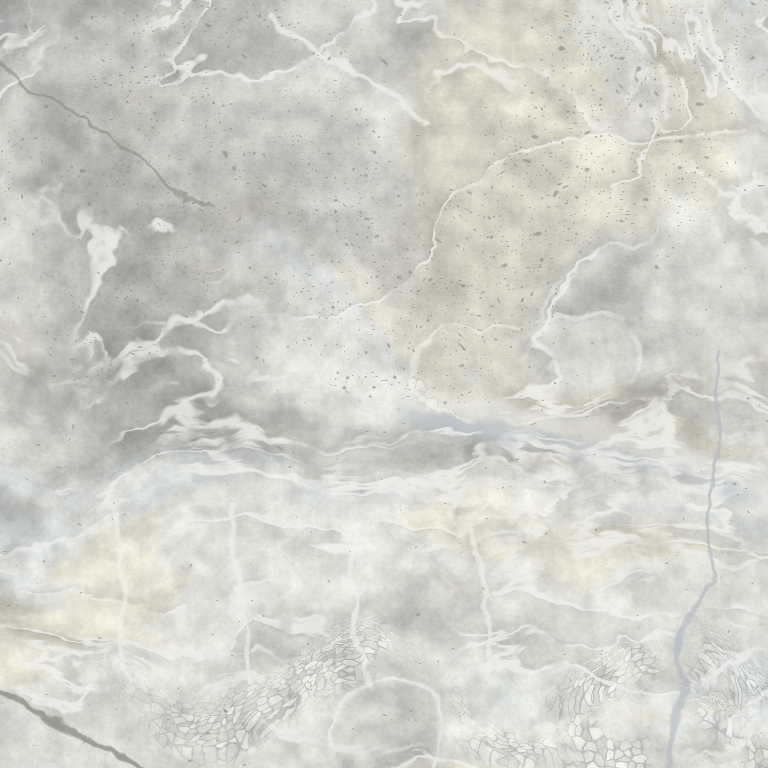
Give the GLSL for this texture, as a three.js fragment shader.

```glsl
#define BASE_TONE 0.855
#define CLOUD_CONTRAST 0.42
#define MOTTLE 0.20
#define GRAIN 0.035
#define WARP 0.38
#define SEAM_WIDTH 0.0036
#define SPECK_SHARE 0.34
#define STONE_SCALE 75.0
#define WHITE vec3(0.945, 0.945, 0.93)
#define BLUE_GREY vec3(0.75, 0.775, 0.80)
#define DARK_GREY vec3(0.56, 0.56, 0.53)

varying vec2 vUv;

float hash(vec2 p) {
  return fract(sin(dot(p, vec2(127.1, 311.7))) * 43758.5453);
}

vec2 hash2(vec2 p) {
  return vec2(hash(p), hash(p + 17.3));
}

float noise(vec2 p) {
  vec2 i = floor(p), f = fract(p);
  f = f * f * (3.0 - 2.0 * f);
  return mix(mix(hash(i), hash(i + vec2(1.0, 0.0)), f.x),
             mix(hash(i + vec2(0.0, 1.0)), hash(i + 1.0), f.x), f.y);
}

float fbm(vec2 p) {
  float sum = 0.0, amp = 0.5;
  for (int i = 0; i < 6; i++) {
    sum += amp * noise(p);
    p = mat2(0.8, 0.6, -0.6, 0.8) * p * 2.03 + 5.7;
    amp *= 0.5;
  }
  return sum;
}

// Seam along d = 0: x is the bright line, y the shade on its positive side
vec2 seam(float d, float width) {
  return vec2(1.0 - smoothstep(0.2 * width, width, abs(d)),
              smoothstep(0.0, width, d) * exp(-max(d, 0.0) / 0.022));
}

float crack(vec2 p, vec2 a, vec2 b, float width) {
  vec2 ab = b - a;
  float t = clamp(dot(p - a, ab) / dot(ab, ab), 0.0, 1.0);
  return 1.0 - smoothstep(0.3 * width, width, length(p - a - ab * t));
}

float specks(vec2 p, float cells, float share) {
  vec2 g = p * cells, id = floor(g);
  float size = hash(id + 7.0);
  float r = 0.08 + 0.22 * size * size;
  vec2 d = (fract(g) - 0.35 - 0.3 * hash2(id)) * vec2(1.0, 1.4);
  return step(hash(id + 3.0), share) * (1.0 - smoothstep(0.4 * r, r + 0.08, length(d)));
}

// Tone of broken stones with dark gaps, from Voronoi cells
float rubble(vec2 p) {
  vec2 id = floor(p);
  float near = 9.0, next = 9.0, shade = 0.0;
  for (int y = -1; y <= 1; y++) {
    for (int x = -1; x <= 1; x++) {
      vec2 cell = id + vec2(x, y);
      float d = length(cell + hash2(cell) - p);
      if (d < near) { next = near; near = d; shade = hash(cell + 4.0); }
      else next = min(next, d);
    }
  }
  return mix(0.70, 0.79 + 0.16 * shade, smoothstep(0.02, 0.25, next - near));
}

void main() {
  vec2 p = vUv;
  vec2 warp = vec2(fbm(p * 3.5 + 1.3), fbm(p * 3.5 + 8.9)) - 0.5;
  vec2 fine = vec2(fbm(p * 14.0 + 2.7), fbm(p * 14.0 + 6.1)) - 0.5;
  vec2 j = p + 0.05 * fine;
  float upper = smoothstep(0.42, 0.62, p.y + 0.35 * warp.y);

  // Clouds above, squeezed into level strata below the middle
  vec2 q = p + WARP * mix(0.5, 1.0, upper) * warp;
  q.y += 2.8 * min(q.y - 0.5, 0.0);
  float tone = BASE_TONE - 0.035 * upper + CLOUD_CONTRAST * (fbm(q * 4.0 + 3.1) - 0.5);
  float milk = smoothstep(0.50, 0.66, fbm(q * 2.8 + 9.4) + 0.09 * (0.5 - upper));
  milk = max(milk, 1.0 - smoothstep(0.03, 0.10, length((p - vec2(0.02, 0.77)) * vec2(1.0, 0.8) + 0.2 * warp)));
  tone = mix(tone, 0.92, 0.65 * milk);

  // Smooth oval plate and dark arch
  float oval = length((j + 0.1 * warp - vec2(0.67, 0.53)) / vec2(0.16, 0.078)) - 1.0;
  tone = mix(tone, 0.845 + 0.2 * warp.x, 0.7 * (1.0 - smoothstep(-0.1, 0.02, oval)));
  float arch = length((j - vec2(0.50, 0.03)) / vec2(0.075, 0.085)) - 1.0;
  tone = mix(tone, 0.76 + 0.35 * warp.y, 0.75 * (1.0 - smoothstep(-0.2, 0.05, arch)));

  // Fractal seams, one long plate edge and the plate rims
  vec2 seams = vec2(0.0);
  for (int i = 0; i < 4; i++) {
    float seed = 4.7 * float(i);
    float d = (fbm(q * 2.7 + seed + 0.6) - 0.5) / mix(7.0, 3.8, upper);
    float present = smoothstep(0.42, 0.68, noise(p * 6.0 + seed));
    seams = max(seams, seam(d, SEAM_WIDTH) * present);
  }
  float ledge = j.y + 0.06 * warp.y - 0.57 - 0.26 * smoothstep(0.40, 0.74, j.x);
  seams = max(seams, seam(ledge, SEAM_WIDTH) * smoothstep(0.12, 0.3, p.x));
  seams = max(seams, 0.7 * seam(oval * 0.08, SEAM_WIDTH));
  seams = max(seams, 0.8 * seam(arch * 0.07, SEAM_WIDTH));
  tone -= 0.075 * seams.y;

  // Rubble in a wavy bottom band, the lower right corner and under the oval
  float rise = p.y - 0.10 - 0.05 * sin(15.7 * p.x + 0.47) + 0.1 * warp.y;
  float band = (1.0 - smoothstep(0.015, 0.06, abs(rise))) * smoothstep(0.08, 0.3, p.x);
  float corner = smoothstep(0.66, 0.76, p.x) * (1.0 - smoothstep(0.05, 0.10, j.y));
  float rim = (1.0 - smoothstep(0.05, 0.2, abs(oval + 0.02))) * (1.0 - smoothstep(0.49, 0.53, p.y))
            * smoothstep(0.07, 0.11, abs(p.x - 0.67));
  float broken = max(max(band, corner), rim) * smoothstep(0.36, 0.56, fbm(p * 16.0 + 5.0));
  vec2 bed = vec2(p.x, mix(p.y, 2.0 * rise, band * (1.0 - corner)));
  tone = mix(tone, rubble((bed + 0.04 * fine) * STONE_SCALE), 0.75 * broken);

  // Surface texture, then warm and cool tints
  tone += MOTTLE * (fbm(p * 42.0) - 0.5) + GRAIN * (noise(p * 380.0) - 0.5);
  vec3 color = tone * vec3(1.0, 1.003, 0.975);
  color *= mix(vec3(1.0), vec3(1.01, 0.995, 0.96), smoothstep(0.5, 0.68, fbm(q * 5.0 + 12.0)));
  color *= mix(vec3(1.0), vec3(0.985, 0.997, 1.025), smoothstep(0.52, 0.68, fbm(q * 3.0 + 21.0)));

  // Blue-grey streak falling to the right under a pale halo
  float fall = p.y - 0.475 + 0.25 * (p.x - 0.47) + 0.16 * warp.y + 0.05 * fine.y;
  float reach = smoothstep(0.44, 0.58, p.x);
  color = mix(color, WHITE, 0.5 * reach * (1.0 - smoothstep(0.01, 0.04, abs(fall - 0.03))));
  float streak = (1.0 - smoothstep(0.004, 0.024, abs(fall))) * smoothstep(0.3, 0.55, fbm(q * 7.0));
  color = mix(color, BLUE_GREY, 0.8 * reach * streak);

  // Pale seams and upright veins
  float veins = 0.75 * seams.x * smoothstep(0.25, 0.55, fbm(p * 22.0));
  for (int i = 0; i < 4; i++) {
    float x = 0.155 + 0.155 * float(i);
    float top = 0.31 + 0.07 * hash(vec2(x, 2.0));
    veins = max(veins, 0.65 * crack(j, vec2(x, top), vec2(x + 0.015, 0.11), 0.005));
  }
  veins = max(veins, 0.7 * crack(j, vec2(0.36, 0.97), vec2(0.55, 0.84), 0.005));
  color = mix(color, WHITE, veins);

  // Dark pits in the upper part and open cracks
  float pitted = SPECK_SHARE * smoothstep(0.46, 0.66, fbm(p * 5.0 + 31.0)) * upper + 0.012;
  pitted += 0.3 * (1.0 - smoothstep(0.01, 0.06, length(p - vec2(0.655, 0.79) + 0.1 * warp)));
  float pits = max(specks(j, 150.0, pitted), specks(j + 0.37, 75.0, 0.35 * pitted));
  color = mix(color, DARK_GREY, 0.65 * pits);
  color = mix(color, DARK_GREY, 0.6 * crack(j, vec2(-0.01, 0.91), vec2(0.27, 0.74), 0.0035));
  color = mix(color, DARK_GREY, 0.8 * crack(j, vec2(-0.01, 0.11), vec2(0.21, -0.01), 0.006));
  float split = max(crack(j, vec2(0.945, 0.54), vec2(0.91, 0.22), 0.004),
                    crack(j, vec2(0.91, 0.22), vec2(0.87, -0.01), 0.007));
  color = mix(color, BLUE_GREY * 0.95, 0.7 * split);

  gl_FragColor = vec4(clamp(color, 0.0, 0.97), 1.0);
}
```
